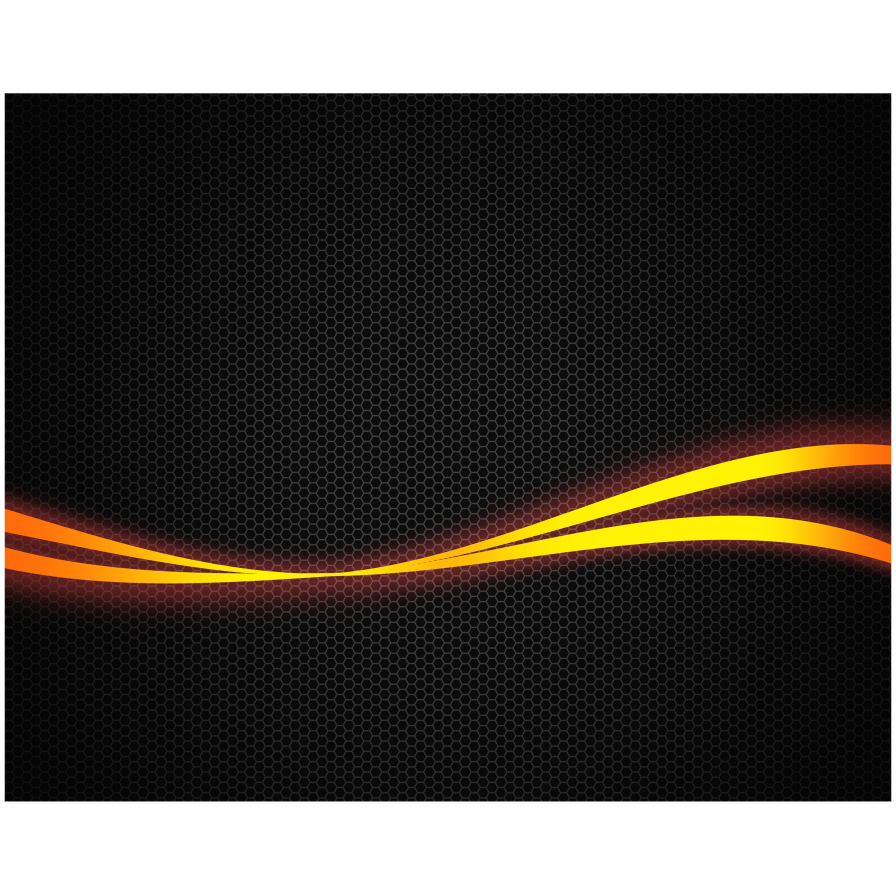
A Shadertoy shader for this background:

```glsl
// Two glowing orange-yellow ribbons cross over a dark hexagonal mesh panel.
// Ribbon centres and widths are cubic Hermite curves in x; the mesh is a
// repeated hexagon distance, dimmed by a vignette and framed in white.

const vec2 PANEL_MIN = vec2(0.0052, 0.1055);
const vec2 PANEL_MAX = vec2(0.9948, 0.8958);
const float CROSS_X = 0.371;
const float HEX_PITCH = 0.01153;

const vec3 ORANGE = vec3(1.0, 0.42, 0.04);
const vec3 YELLOW = vec3(1.0, 0.95, 0.02);
const vec3 EMBER = vec3(0.36, 0.095, 0.095);

// Cubic from a to b over x0..x1, with end slopes slopeA and slopeB.
float hermite(float x, float x0, float x1, float a, float b, float slopeA, float slopeB) {
    float span = x1 - x0;
    float t = (x - x0) / span;
    float s = 1.0 - t;
    return a * s * s * (1.0 + 2.0 * t) + b * t * t * (3.0 - 2.0 * t)
         + span * t * s * (slopeA * s - slopeB * t);
}

// Each ribbon returns (centre height, half width) at x.
vec2 upperRibbon(float x) {
    float x0 = PANEL_MIN.x, x1 = PANEL_MAX.x;
    if (x < CROSS_X)
        return vec2(hermite(x, x0, CROSS_X, 0.4193, 0.3587, -0.25, 0.03),
                    hermite(x, x0, CROSS_X, 0.0130, 0.0012, -0.055, -0.005));
    return vec2(hermite(x, CROSS_X, x1, 0.3587, 0.4922, 0.08, -0.05),
                hermite(x, CROSS_X, x1, 0.0012, 0.0104, 0.005, -0.045));
}

vec2 lowerRibbon(float x) {
    float x0 = PANEL_MIN.x, x1 = PANEL_MAX.x;
    if (x < CROSS_X)
        return vec2(hermite(x, x0, CROSS_X, 0.3776, 0.3587, -0.24, 0.035),
                    hermite(x, x0, CROSS_X, 0.0117, 0.0017, -0.03, -0.03));
    return vec2(hermite(x, CROSS_X, x1, 0.3587, 0.3815, 0.035, -0.36),
                hermite(x, CROSS_X, x1, 0.0017, 0.0104, 0.02, -0.045));
}

// Distance from the nearest cell wall in a flat-topped hexagon grid.
float hexWall(vec2 p, float pitch) {
    vec2 cell = vec2(sqrt(3.0), 1.0) * pitch;
    vec2 a = mod(p, cell) - 0.5 * cell;
    vec2 b = mod(p + 0.5 * cell, cell) - 0.5 * cell;
    vec2 q = abs(dot(a, a) < dot(b, b) ? a : b);
    return 0.5 * pitch - max(q.y, dot(q, vec2(0.8660, 0.5)));
}

vec3 meshColor(vec2 p, float px) {
    float wall = 1.0 - smoothstep(0.0, 0.0009 + 0.6 * px, hexWall(p, HEX_PITCH));
    float light = 1.0 - smoothstep(0.08, 0.62, length((p - vec2(0.5, 0.48)) * vec2(1.0, 0.9)));
    return vec3(mix(0.018, 0.048, light) + wall * mix(0.04, 0.20, light));
}

// Soft falloff with separate reach above and below a ribbon.
float glow(float y, vec2 ribbon, float above, float below) {
    float offset = y - ribbon.x;
    float d = max(abs(offset) - ribbon.y, 0.0) / (offset > 0.0 ? above : below);
    return exp(-d * d);
}

float ribbonMask(float y, vec2 ribbon, float px) {
    return 1.0 - smoothstep(-0.7 * px, 0.7 * px, abs(y - ribbon.x) - ribbon.y);
}

// Orange at both ends, yellow inside, with an amber dip past the crossing.
vec3 ribbonColor(float x) {
    float dip = (x - 0.5) / 0.08;
    float heat = smoothstep(0.0, 0.3, x) * (1.0 - smoothstep(0.84, 1.0, x));
    return mix(ORANGE, YELLOW, clamp(heat - 0.42 * exp(-dip * dip), 0.0, 1.0));
}

float panelMask(vec2 p, float px) {
    vec2 inside = min(p - PANEL_MIN, PANEL_MAX - p);
    return smoothstep(-0.5 * px, 0.5 * px, min(inside.x, inside.y));
}

void mainImage(out vec4 fragColor, in vec2 fragCoord) {
    vec2 p = fragCoord / iResolution.xy;
    float px = 1.0 / min(iResolution.x, iResolution.y);
    vec2 upper = upperRibbon(p.x);
    vec2 lower = lowerRibbon(p.x);

    // Mesh with the ember glow screened over it
    vec3 color = meshColor(p, px);
    float right = smoothstep(0.3, 0.75, p.x);
    float halo = max(glow(p.y, upper, mix(0.017, 0.027, right), 0.022),
                     glow(p.y, lower, 0.016, mix(0.027, 0.012, right)));
    color = 1.0 - (1.0 - color) * (1.0 - EMBER * halo);

    // Ribbons
    float ribbons = max(ribbonMask(p.y, upper, px), ribbonMask(p.y, lower, px));
    color = mix(color, ribbonColor(p.x), ribbons);

    // White frame
    color = mix(vec3(1.0), color, panelMask(p, px));
    fragColor = vec4(color, 1.0);
}
```
